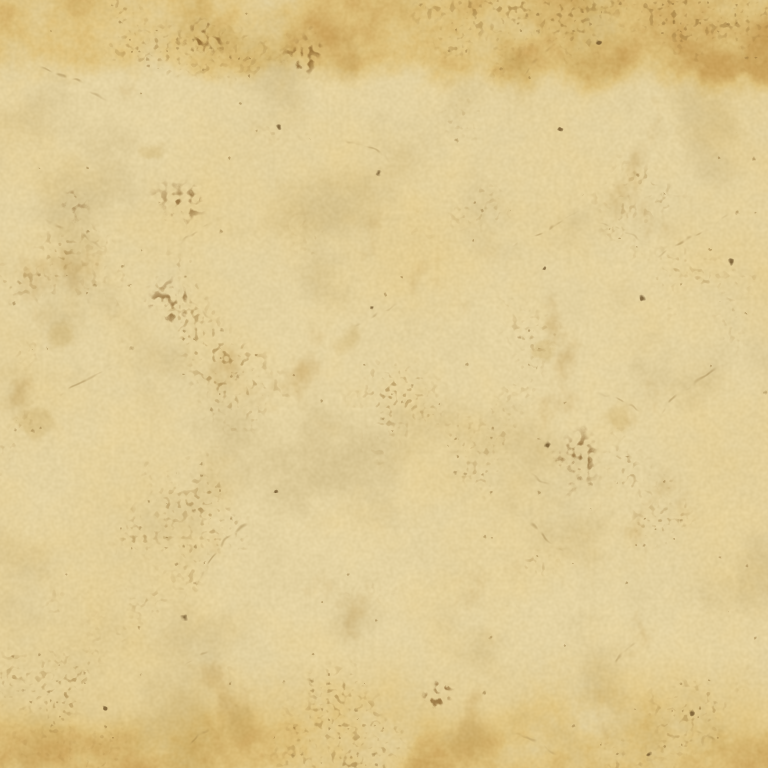
A WebGL 1 fragment shader for this texture:

```glsl
precision highp float;
// Aged parchment: mottled cream paper, yellowed top and bottom, foxing, specks and fine creases.
uniform vec2 u_resolution;

vec2 hash2(vec2 p) {
  vec3 q = fract(p.xyx * vec3(0.1031, 0.1030, 0.0973));
  q += dot(q, q.yzx + 33.33);
  return fract((q.xx + q.yz) * q.zy);
}

float cornerSlope(vec2 cell, vec2 offset) {
  float angle = 6.2832 * hash2(cell).x;
  return dot(vec2(cos(angle), sin(angle)), offset);
}

// Gradient noise, roughly -1 to 1
float noise(vec2 p) {
  vec2 i = floor(p), f = fract(p);
  vec2 w = f * f * f * (f * (f * 6.0 - 15.0) + 10.0);
  vec2 e = vec2(1.0, 0.0);
  float low = mix(cornerSlope(i, f), cornerSlope(i + e, f - e), w.x);
  float high = mix(cornerSlope(i + e.yx, f - e.yx), cornerSlope(i + 1.0, f - 1.0), w.x);
  return 1.4 * mix(low, high, w.y);
}

float fbm(vec2 p) {
  float sum = 0.0, gain = 0.55;
  for (int k = 0; k < 5; k++) {
    sum += gain * noise(p);
    p = mat2(1.6, 1.2, -1.2, 1.6) * p + 17.3;
    gain *= 0.55;
  }
  return sum;
}

// Soft irregular spots, one candidate per cell
float spots(vec2 p, float cells, float density, float radius, float blur) {
  vec2 q = p * cells, id = floor(q) + cells;
  vec2 center = 0.3 + 0.4 * hash2(id);
  vec2 pick = hash2(id + 57.0);
  float d = length(fract(q) - center) + 0.7 * radius * noise(q * 0.6 / radius);
  float size = radius * (0.4 + 0.6 * pick.y);
  float soft = max(blur * size, 0.7 * cells / u_resolution.y);
  return step(pick.x, density) * (1.0 - smoothstep(size - soft, size + soft, d));
}

// Thin curved creases, mostly diagonal, broken and fading at both ends
float creases(vec2 p, float cells, float density) {
  vec2 q = p * cells, id = floor(q) + 3.0 * cells;
  vec2 pick = hash2(id), shape = hash2(id + 91.0);
  float angle = (pick.y < 0.6 ? -0.6 : 0.6) + 0.6 * (shape.x - 0.5);
  vec2 v = fract(q) - 0.5 + 0.1 * (shape - 0.5);
  float c = cos(angle), s = sin(angle);
  v = vec2(c * v.x + s * v.y, c * v.y - s * v.x);
  float reach = 0.16 + 0.24 * shape.y;
  float bend = v.y + (shape.x - 0.3) * v.x * v.x + 0.025 * noise(q * 9.0);
  float line = 1.0 - smoothstep(0.0, 0.0026 * cells, abs(bend));
  float broken = smoothstep(-0.3, 0.5, noise(p * 75.0));
  return step(pick.x, density) * line * broken * (1.0 - smoothstep(0.4 * reach, reach, abs(v.x)));
}

void main() {
  vec2 uv = gl_FragCoord.xy / u_resolution;
  vec2 p = gl_FragCoord.xy / u_resolution.y;
  float cloud = fbm(p * 3.5 + 4.0);
  float mottle = fbm(p * 10.0 + 31.0);
  float fine = fbm(p * 38.0 + 11.0);

  // Yellowed bands with ragged inner borders and pale gaps
  float edge = uv.y + 0.035 * cloud + 0.03 * mottle;
  float top = smoothstep(0.875, 0.925, edge);
  float bottom = 1.0 - smoothstep(0.03, 0.15, edge + 0.09 * cloud);
  float band = max(top, bottom);
  float stain = band * (0.85 + 0.75 * cloud + 0.7 * mottle + 0.25 * fine);
  stain += 0.12 + 0.42 * cloud + 0.32 * mottle + 0.1 * fine;

  vec3 paper = vec3(0.900, 0.828, 0.634);
  vec3 yellowed = vec3(0.870, 0.757, 0.488);
  vec3 tan = vec3(0.765, 0.60, 0.32);
  vec3 color = mix(paper, yellowed, clamp(stain, 0.0, 1.0));
  color = mix(color, tan, 0.85 * smoothstep(0.8, 1.8, stain));

  // Greyish wear in patches, and larger brown smudges
  float worn = smoothstep(0.0, 0.55, fbm(p * 6.0 + 73.0));
  color -= vec3(0.045, 0.05, 0.055) * worn;
  float smudge = smoothstep(0.28, 0.75, fbm(p * vec2(9.0, 7.0) + 140.0) + 0.12 * band);
  color = mix(color, vec3(0.72, 0.57, 0.30), 0.4 * smudge);
  color += 0.02 * mottle;

  // Pale blotches and dusty foxing clusters
  float blotch = spots(p + 0.008 * fine, 8.0, 0.14, 0.16, 0.65);
  color = mix(color, vec3(0.78, 0.66, 0.39), 0.32 * blotch);
  float cluster = smoothstep(0.05, 0.6, fbm(p * 5.5 + 52.0) + 0.1 * band);
  float dust = smoothstep(0.2, 0.75, noise(p * 135.0) + 0.8 * fine);
  color = mix(color, vec3(0.58, 0.44, 0.21), 0.5 * cluster * dust);
  float rust = spots(p + 0.02 * fine, 6.0, 0.16, 0.14, 0.8);
  float flecks = smoothstep(0.0, 0.6, noise(p * 110.0 + 8.0) + 0.7 * fine);
  color = mix(color, vec3(0.46, 0.30, 0.10), 0.65 * rust * flecks);

  // Small specks, mostly inside the clusters, and a few dark ones
  float specks = spots(p, 85.0, 0.008 + 0.2 * cluster, 0.17, 0.8);
  color = mix(color, vec3(0.54, 0.41, 0.20), 0.42 * specks);
  float dark = spots(p + 0.37, 17.0, 0.03, 0.06, 0.6);
  color = mix(color, vec3(0.36, 0.25, 0.10), 0.7 * dark);

  // Creases at two sizes
  float crease = max(creases(p, 5.0, 0.32), 0.8 * creases(p + 0.13, 9.0, 0.14));
  color = mix(color, vec3(0.58, 0.46, 0.25), 0.36 * crease);

  // Paper grain
  float grain = noise(p * 215.0) + 0.8 * noise(p * 125.0 + 5.0);
  color += vec3(0.017, 0.018, 0.020) * grain + 0.015 * fine;
  gl_FragColor = vec4(clamp(color, 0.0, 1.0), 1.0);
}
```
